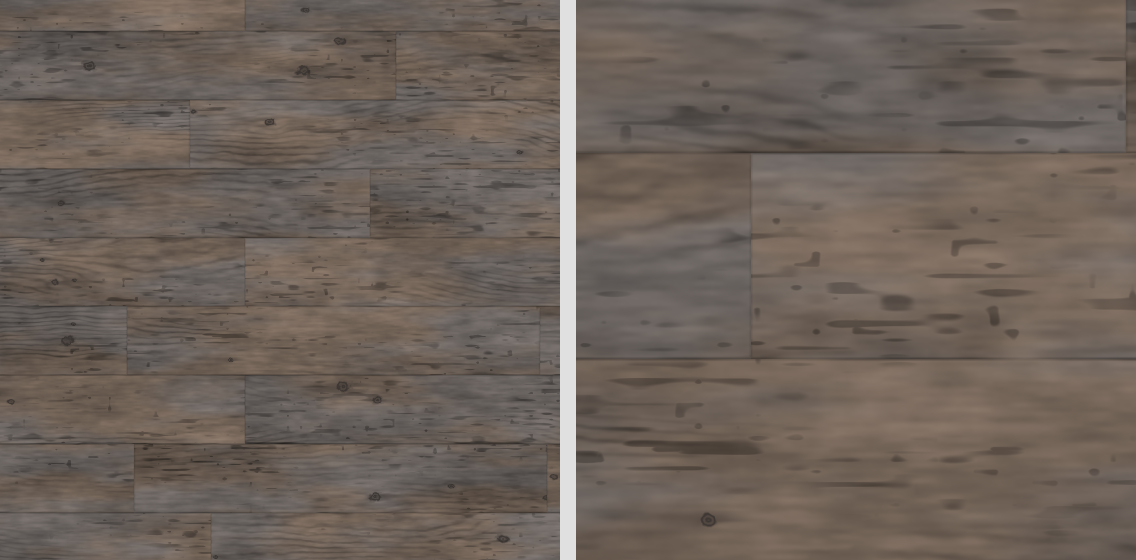
Left: the whole. Right: its middle third, enlarged.
Write a Shadertoy shader that draws this texture.

```glsl
const float ROW_HEIGHT = 0.1228;
const float ROW_START = -0.0382;
const float PLANK_LENGTH = 0.737;
const int ROWS = 9;
const float JOINTS[ROWS] = float[](0.377, 0.240, 0.4375, 0.2266, 0.4375, 0.661, 0.3385, 0.707, 0.4375);
const float SEAM_WIDTH = 0.0011;
const float SEAM_DEPTH = 0.22;
const float END_DEPTH = 0.10;
const int KNOTS = 4;
const float KNOT_CHANCE = 0.5;
const float RING_DENSITY = 105.0;
const float RING_DEPTH = 0.20;
const float CRACK_DEPTH = 0.26;
const vec3 WOOD = vec3(0.428, 0.387, 0.358);
const vec3 KNOT_COLOR = vec3(0.205, 0.185, 0.175);
const vec3 BROWN_TINT = vec3(1.035, 0.99, 0.94);
const vec3 GREY_TINT = vec3(0.97, 1.01, 1.06);

float hash(vec2 p) {
    vec3 q = fract(p.xyx * 0.1031);
    q += dot(q, q.yzx + 33.33);
    return fract((q.x + q.y) * q.z);
}

float noise(vec2 p) {
    vec2 i = floor(p), f = fract(p);
    f = f * f * (3.0 - 2.0 * f);
    return mix(mix(hash(i), hash(i + vec2(1, 0)), f.x),
               mix(hash(i + vec2(0, 1)), hash(i + vec2(1, 1)), f.x), f.y);
}

float fbm(vec2 p) {
    float sum = 0.0, amp = 0.5;
    for (int i = 0; i < 4; i++) {
        sum += amp * noise(p);
        p = p * 2.03 + 17.7;
        amp *= 0.5;
    }
    return sum / 0.9375;
}

// Bends the grain around each knot; returns the darkness of cores and tails
float knots(vec2 p, vec2 id, inout float grainY) {
    float dark = 0.0;
    for (int i = 0; i < KNOTS; i++) {
        vec2 key = id * 13.0 + float(i) * 7.0 + 3.0;
        if (hash(key) > KNOT_CHANCE) continue;
        vec2 center = vec2(hash(key + 1.3), mix(0.15, 0.85, hash(key + 2.7)));
        vec2 d = p - center * vec2(PLANK_LENGTH, ROW_HEIGHT);
        float size = mix(0.004, 0.013, pow(hash(key + 4.1), 1.5));
        vec2 e = d / (size * vec2(1.35, 0.9));
        grainY -= 0.85 * d.y * exp(-dot(e, e) * 0.12);
        float r = length(e) + 0.9 * (fbm(p * 130.0 + key) - 0.5);
        float ring = 0.8 + 0.2 * cos(r * 11.0);
        float core = (1.0 - smoothstep(0.55, 1.15, r)) * ring;
        vec2 t = d / (size * vec2(5.0, 1.1));
        float tail = 0.4 * exp(-dot(t, t)) * smoothstep(0.25, 0.7, noise(p * vec2(30, 170) + key));
        dark = max(dark, max(core * 0.85, tail));
    }
    return dark;
}

// Brightness of the weathered grain, around 1
float grain(vec2 p, vec2 q, float grainY, float seed) {
    float broad = fbm(q * vec2(5, 17)) - 0.5;
    float mottle = fbm(q * vec2(38, 60)) - 0.5;
    float fibre = noise(q * vec2(22, 190)) - 0.5;
    float fine = noise(q * vec2(65, 330)) - 0.5;

    // Growth rings, closing into long arches where the warp is strong
    float warp = 0.075 * noise(q * vec2(3.2, 10)) + 0.008 * fbm(q * vec2(22, 45));
    float wave = 0.5 + 0.5 * sin(6.2832 * RING_DENSITY * (grainY * 0.8 + warp));
    float patches = smoothstep(0.42, 0.68, fbm(q * vec2(3, 13) + 41.0));
    float rings = pow(wave, 2.5) * patches * mix(0.5, 1.0, seed);

    // Short dark cracks and pits
    float worn = smoothstep(0.4, 0.65, fbm(q * vec2(7, 22) + 73.0));
    float crack = smoothstep(0.70, 0.88, noise(q * vec2(32, 210) + 9.0)) * worn;
    float pit = smoothstep(0.86, 0.96, noise(q * vec2(85, 150) + 57.0)) * worn;

    return 1.0 + 0.08 * (seed - 0.5) + 0.50 * broad + 0.20 * mottle + 0.13 * fibre
         + 0.10 * fine - RING_DEPTH * rings - CRACK_DEPTH * max(crack, pit);
}

void mainImage(out vec4 fragColor, in vec2 fragCoord) {
    vec2 uv = fragCoord / iResolution.y;
    float pixel = 1.0 / iResolution.y;

    // Plank layout
    float rowPos = (uv.y - ROW_START) / ROW_HEIGHT;
    float row = floor(rowPos);
    float along = (uv.x - JOINTS[int(row) % ROWS]) / PLANK_LENGTH;
    vec2 id = vec2(floor(along) + 5.0, row);
    vec2 p = vec2(fract(along) * PLANK_LENGTH, fract(rowPos) * ROW_HEIGHT);
    float seed = hash(id + 0.5);
    vec2 q = p + vec2(seed * 19.0, hash(id + 8.5) * 11.0);

    // Wood
    float grainY = p.y;
    float knot = knots(p, id, grainY);
    float tone = grain(p, q, grainY, seed);
    float tint = smoothstep(0.3, 0.7, fbm(q * vec2(5, 20) + 29.0));
    vec3 color = WOOD * tone * mix(BROWN_TINT, GREY_TINT, tint);
    color = mix(color, KNOT_COLOR, knot);

    // Seams
    vec2 edge = min(p, vec2(PLANK_LENGTH, ROW_HEIGHT) - p);
    vec2 seam = 1.0 - smoothstep(vec2(0), vec2(SEAM_WIDTH + pixel), edge);
    float wear = 0.5 + noise(uv * vec2(30, 9));
    color *= 1.0 - max(seam.y * SEAM_DEPTH * wear, seam.x * END_DEPTH);

    fragColor = vec4(color, 1.0);
}
```
